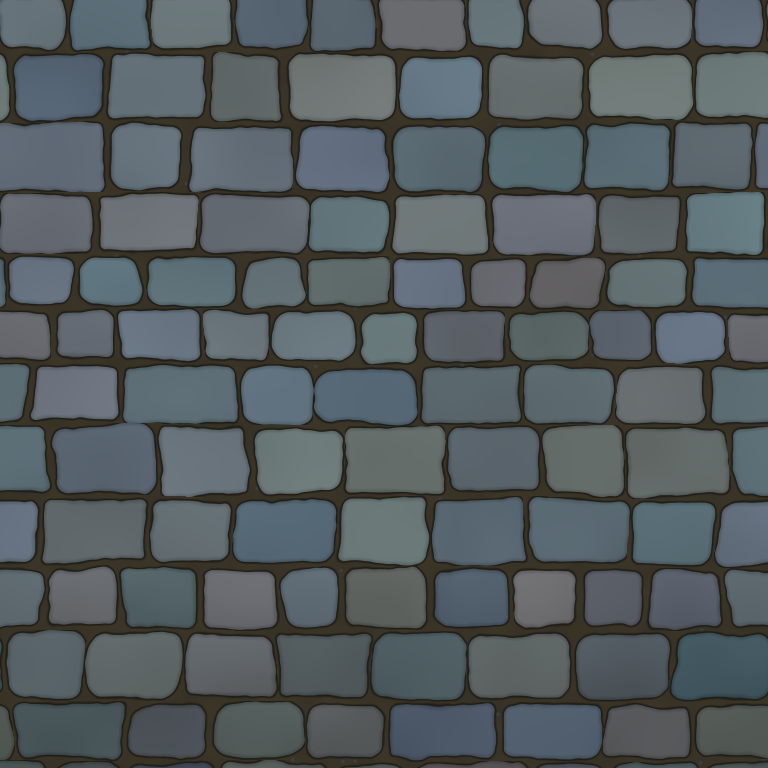
Reproduce this texture procedurally as a WebGL 2 fragment shader.

```glsl
#version 300 es
precision highp float;
// Cobblestone wall: uneven courses of worn blue-grey stones in dark earth mortar.
// Each pixel finds its course and stone, measures a rounded, tilted and
// wobbled quad, then shades the stone face, its dark rim and the mortar.
uniform vec2 u_resolution;
out vec4 fragColor;

#define JOINT_JITTER 0.30   // sideways shift of joints, in stone widths
#define JOINT_TILT 0.11     // lean of the upright joints
#define COURSE_WAVE 0.005   // waviness of the courses
#define EDGE_WOBBLE 0.0075  // broad unevenness of stone edges
#define EDGE_CHIP 0.0022    // fine unevenness of stone edges
#define RIM_WIDTH 0.0040    // dark contact shade around stones
#define TONE_SPREAD 0.20    // brightness variation between stones
#define STONE_COLOR vec3(0.385, 0.430, 0.455)
#define MORTAR_COLOR vec3(0.225, 0.202, 0.152)
#define RIM_COLOR vec3(0.105, 0.098, 0.075)
#define SPECK_COLOR vec3(0.22, 0.27, 0.34)

// Courses from the bottom up: lower edge, stones across, first joint.
const int COURSES = 13;
const vec3 COURSE[14] = vec3[14](
    vec3(-0.070, 8.0, 0.050), vec3(0.009, 8.0, 0.020),
    vec3(0.086, 8.0, 0.118), vec3(0.178, 10.0, 0.055),
    vec3(0.262, 8.0, 0.069), vec3(0.353, 8.0, 0.066),
    vec3(0.447, 8.0, 0.047), vec3(0.527, 10.0, 0.053),
    vec3(0.598, 10.0, 0.000), vec3(0.668, 8.0, 0.012),
    vec3(0.749, 8.0, 0.000), vec3(0.841, 8.0, 0.010),
    vec3(0.932, 10.0, -0.005), vec3(1.010, 8.0, 0.000));

float hash(vec2 p) {
    return fract(sin(dot(p, vec2(127.1, 311.7))) * 43758.5453);
}

// Four independent random values for one stone
vec4 hash4(vec2 p) {
    return vec4(hash(p), hash(p + 17.3), hash(p + 41.9), hash(p + 73.7));
}

// Value noise, centred on zero
float noise(vec2 p) {
    vec2 i = floor(p), f = fract(p);
    f = f * f * (3.0 - 2.0 * f);
    float low = mix(hash(i), hash(i + vec2(1, 0)), f.x);
    float high = mix(hash(i + vec2(0, 1)), hash(i + vec2(1, 1)), f.x);
    return mix(low, high, f.y) - 0.5;
}

// Position of upright joint k in a course, at relative height v
float jointX(float k, int row, float v) {
    float count = COURSE[row].y;
    vec2 id = vec2(mod(k, count), float(row) + 5.0);
    float shift = (hash(id) - 0.5) * JOINT_JITTER;
    float height = COURSE[row + 1].x - COURSE[row].x;
    float lean = (hash(id + 29.0) - 0.5) * 2.0 * JOINT_TILT * (v - 0.5) * height;
    return COURSE[row].z + (k + shift) / count + lean;
}

// Signed distance to a rounded stone, from its four edge distances
float stoneDistance(vec4 edge, float radius) {
    vec2 e = max(edge.xy, edge.zw) + radius;
    return length(max(e, 0.0)) + min(max(e.x, e.y), 0.0) - radius;
}

void main() {
    vec2 uv = gl_FragCoord.xy / u_resolution;
    float pixel = 1.0 / min(u_resolution.x, u_resolution.y);
    vec2 p = uv;
    p.y += COURSE_WAVE * noise(uv * 6.0 + 3.0);

    // Find the course, then the stone between two joints
    int row = 0;
    for (int i = 1; i < COURSES; i++) if (p.y >= COURSE[i].x) row = i;
    float bottom = COURSE[row].x, top = COURSE[row + 1].x;
    float count = COURSE[row].y;
    float v = (p.y - bottom) / (top - bottom);
    float k = floor((p.x - COURSE[row].z) * count);
    if (p.x < jointX(k, row, v)) k -= 1.0;
    else if (p.x >= jointX(k + 1.0, row, v)) k += 1.0;
    float left = jointX(k, row, v), right = jointX(k + 1.0, row, v);
    float u = (p.x - left) / (right - left);

    vec2 id = vec2(mod(k, count), float(row) * 3.0 + 1.0);
    vec4 gap = hash4(id), slope = hash4(id + 7.0) - 0.5, look = hash4(id + 13.0);

    // Stone outline: inset, sloping edges with broad and fine wobble
    vec4 inset = mix(vec4(0.0018, 0.0028, 0.0018, 0.0028), vec4(0.0070), gap);
    inset.yw += slope.yw * 0.009 * (u - 0.5);
    vec4 edge = vec4(left - p.x, bottom - p.y, p.x - right, p.y - top) + inset;
    vec2 seed = id * 19.7;
    float wobble = EDGE_WOBBLE * noise(uv * 30.0 + seed)
                 + EDGE_CHIP * noise(uv * 95.0 + seed);
    float d = stoneDistance(edge, mix(0.007, 0.021, look.w)) + wobble;

    // Stone face: own tone and tint, soft slanted shade, darker lower courses
    float tone = 1.0 + TONE_SPREAD * (look.x - 0.5);
    tone *= mix(0.78, 1.0, smoothstep(0.0, 0.36, uv.y));
    tone += 0.10 * dot(vec2(u, v) - 0.5, slope.xz) + 0.07 * noise(uv * 14.0 + seed);
    vec3 stone = STONE_COLOR * tone;
    stone += (look.y - 0.5) * vec3(0.065, 0.0, -0.055);
    stone += (look.z - 0.5) * vec3(-0.025, 0.025, -0.012);
    stone *= 1.0 - 0.16 * smoothstep(-0.006, 0.0, d);

    // Mortar: mottled earth, rare blue specks, dark near the stones
    vec3 mortar = MORTAR_COLOR * (1.0 + 0.10 * noise(uv * 40.0));
    vec2 grid = uv * 64.0, cell = floor(grid);
    vec2 center = 0.3 + 0.4 * vec2(hash(cell), hash(cell + 9.0));
    float speck = length(fract(grid) - center) / 64.0 - 0.0022;
    float rare = step(0.955, hash(cell + 31.0));
    mortar = mix(mortar, SPECK_COLOR, 0.7 * rare * (1.0 - smoothstep(-pixel, pixel, speck)));
    mortar = mix(RIM_COLOR, mortar, smoothstep(0.0, RIM_WIDTH, d));

    float cover = 1.0 - smoothstep(-0.75 * pixel, 0.75 * pixel, d);
    fragColor = vec4(mix(mortar, stone, cover), 1.0);
}
```
